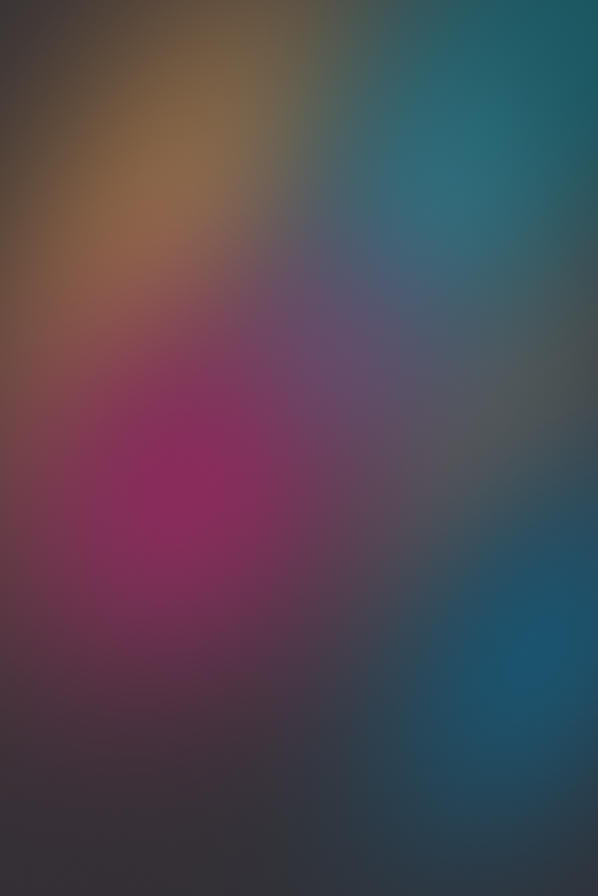
Write a WebGL 2 fragment shader that draws this background.

```glsl
#version 300 es
precision highp float;
// Soft diagonal glows of amber, teal, magenta and blue over a charcoal ground.

uniform vec2 u_resolution;
out vec4 fragColor;

// Colours
const vec3 CHARCOAL = vec3(0.195, 0.185, 0.205);
const vec3 AMBER    = vec3(0.58, 0.43, 0.27);
const vec3 UMBER    = vec3(0.39, 0.33, 0.29);
const vec3 TEAL     = vec3(0.19, 0.45, 0.51);
const vec3 DEEP_SEA = vec3(0.06, 0.35, 0.39);
const vec3 MAGENTA  = vec3(0.54, 0.17, 0.36);
const vec3 VIOLET   = vec3(0.42, 0.31, 0.46);
const vec3 BLUE     = vec3(0.10, 0.33, 0.44);

// Shared slant of the glows, and dither strength
const vec2 SLANT = vec2(0.5, 0.866);
const float DITHER = 1.0 / 255.0;

// Hash without sine, for dithering
float hash(vec2 p) {
    vec3 q = fract(vec3(p.xyx) * 0.1031);
    q += dot(q, q.yzx + 33.33);
    return fract((q.x + q.y) * q.z);
}

// Gaussian ellipse; radii run along and across the slant, in canvas heights
float glow(vec2 p, vec2 center, vec2 radii) {
    vec2 d = p - center;
    vec2 q = vec2(dot(d, SLANT), dot(d, vec2(SLANT.y, -SLANT.x))) / radii;
    return exp(-dot(q, q));
}

void main() {
    vec2 p = gl_FragCoord.xy / u_resolution.y;
    vec3 color = CHARCOAL;

    // Warm layers
    color = mix(color, AMBER, glow(p, vec2(0.195, 0.740), vec2(0.365, 0.195)));
    color = mix(color, UMBER, 0.95 * glow(p, vec2(0.534, 0.518), vec2(0.26, 0.17)));

    // Upper right teal
    color = mix(color, TEAL, 0.95 * glow(p, vec2(0.508, 0.805), vec2(0.313, 0.17)));
    color = mix(color, DEEP_SEA, 0.7 * glow(p, vec2(0.677, 0.974), vec2(0.2)));

    // Magenta heart and its violet fringe
    color = mix(color, MAGENTA, glow(p, vec2(0.208, 0.460), vec2(0.235, 0.189)));
    color = mix(color, VIOLET, 0.45 * glow(p, vec2(0.384, 0.609), vec2(0.12)));

    // Lower right blue
    color = mix(color, BLUE, 0.95 * glow(p, vec2(0.599, 0.271), vec2(0.25, 0.156)));

    // Dither against banding
    color += (hash(gl_FragCoord.xy) - 0.5) * DITHER;
    fragColor = vec4(color, 1.0);
}
```
